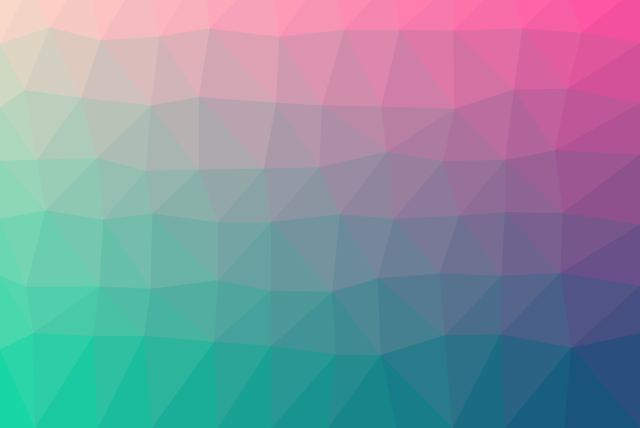
Reproduce this background procedurally as a Shadertoy shader.

```glsl
// Low-poly wash: a jittered grid of points is split into flat triangles.
// Each cell is cut along its shorter diagonal, and every triangle takes its
// colour from a four-corner gradient sampled at its centroid.

const vec3 PEACH = vec3(0.990, 0.855, 0.790);  // top left
const vec3 PINK  = vec3(1.000, 0.300, 0.625);  // top right
const vec3 MINT  = vec3(0.040, 0.855, 0.640);  // bottom left
const vec3 NAVY  = vec3(0.035, 0.285, 0.460);  // bottom right

const vec2 FRAME     = vec2(1.5, 1.0);         // mesh extent
const vec2 CELLS     = vec2(11.0, 7.0);        // columns, rows
const vec2 ORIGIN    = vec2(-0.0586, 0.0530);
const vec2 SPACING   = vec2(0.1387, 0.1430);
const vec2 JITTER    = vec2(0.024, 0.027);     // largest random offset
const float ROW_SWAY = 0.014;                  // sideways shift, every third row
const float TAU      = 6.2831853;

vec2 hash2(vec2 id) {
    vec2 q = vec2(dot(id, vec2(127.1, 311.7)), dot(id, vec2(269.5, 183.3)));
    return fract(sin(q) * 43758.5453);
}

// Mesh point of a grid index; the side and bottom points sit on the frame.
vec2 meshPoint(vec2 id) {
    vec2 p = ORIGIN + SPACING * id + JITTER * (2.0 * hash2(id) - 1.0);
    p.x += ROW_SWAY * cos(TAU * id.y / 3.0);
    if (id.x < 0.5) p.x = 0.0;
    if (id.x > CELLS.x - 0.5) p.x = FRAME.x;
    if (id.y < 0.5) p.y = 0.0;
    return p;
}

vec3 gradient(vec2 p) {
    vec2 t = clamp(p / FRAME, 0.0, 1.0);
    return mix(mix(MINT, NAVY, t.x), mix(PEACH, PINK, t.x), t.y);
}

// Distance to the left of the line from a to b.
float leftOf(vec2 p, vec2 a, vec2 b) {
    vec2 d = normalize(b - a);
    return d.x * (p.y - a.y) - d.y * (p.x - a.x);
}

// Flat colour times coverage, with the coverage in w (corners run anticlockwise).
vec4 facet(vec2 p, vec2 a, vec2 b, vec2 c, float blur) {
    float inside = min(leftOf(p, a, b), min(leftOf(p, b, c), leftOf(p, c, a)));
    return vec4(gradient((a + b + c) / 3.0), 1.0) * smoothstep(-blur, blur, inside);
}

void mainImage(out vec4 fragColor, in vec2 fragCoord) {
    vec2 p = fragCoord / iResolution.xy * FRAME;
    float blur = 0.8 / iResolution.y;
    vec2 home = floor((p - ORIGIN) / SPACING);
    vec4 sum = vec4(0.0);

    // Gather the facets of the nearby cells.
    for (int j = -1; j <= 1; j++) {
        for (int i = -1; i <= 1; i++) {
            vec2 id = home + vec2(i, j);
            if (any(lessThan(id, vec2(0.0))) || any(greaterThanEqual(id, CELLS))) continue;
            vec2 a = meshPoint(id);
            vec2 b = meshPoint(id + vec2(1.0, 0.0));
            vec2 c = meshPoint(id + vec2(1.0, 1.0));
            vec2 d = meshPoint(id + vec2(0.0, 1.0));
            if (distance(a, c) < distance(b, d)) {
                sum += facet(p, a, b, c, blur) + facet(p, a, c, d, blur);
            } else {
                sum += facet(p, a, b, d, blur) + facet(p, b, c, d, blur);
            }
        }
    }

    // Normalising by coverage keeps the seams smooth and closed.
    vec3 colour = sum.w > 0.001 ? sum.rgb / sum.w : gradient(p);
    fragColor = vec4(colour, 1.0);
}
```
